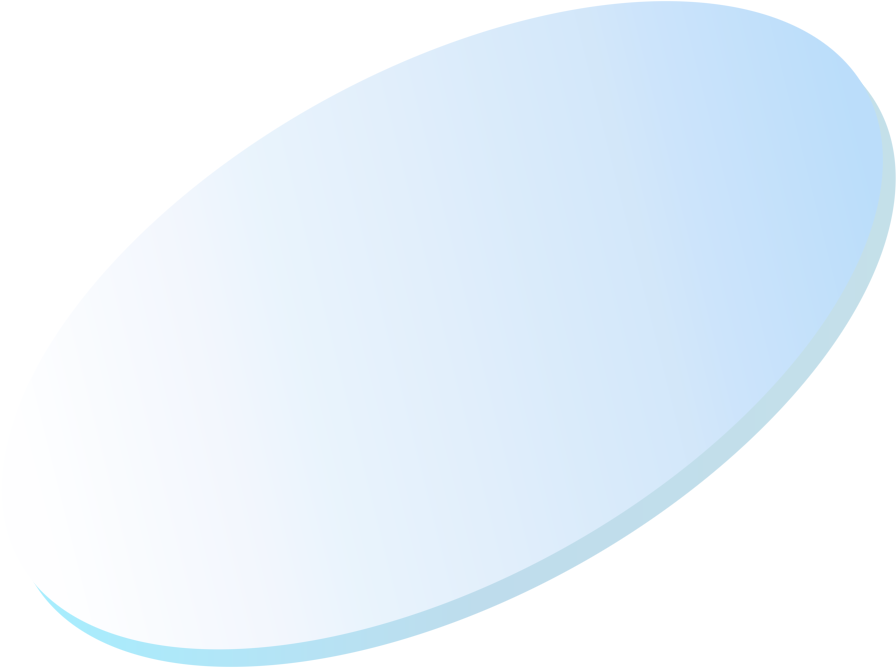
A WebGL 2 fragment shader for this background:

```glsl
#version 300 es
precision highp float;
// A tilted pale disc on white: a face ellipse with a soft white-to-blue
// gradient lies over a shifted copy of itself that forms the thick rim.
// Lengths are in canvas heights, measured from the canvas centre.

uniform vec2 u_resolution;
out vec4 fragColor;

const vec3 WHITE = vec3(1.0);
const vec2 DISC_EXTENT = vec2(0.6597, 0.4852);  // half width, half height
const float DISC_SKEW = 0.508;                  // tilt, as axis correlation
const vec2 FACE_CENTRE = vec2(-0.0087, 0.0131);
const vec2 RIM_CENTRE = vec2(0.0105, -0.0131);
const vec2 FACE_AXIS = vec2(1.0, 0.25);         // direction of the face gradient

// Approximate signed distance to an ellipse given by its bounds and skew.
float tiltedEllipse(vec2 p, vec2 extent, float skew) {
  vec2 n = p / extent;
  float scale = 1.0 - skew * skew;
  float k = sqrt(max((dot(n, n) - 2.0 * skew * n.x * n.y) / scale, 0.0));
  vec2 slope = (n - skew * n.yx) / (scale * max(k, 0.001) * extent);
  return (k - 1.0) / max(length(slope), 0.001);
}

float coverage(float dist, float pixel) {
  return 1.0 - smoothstep(-0.75 * pixel, 0.75 * pixel, dist);
}

// Blend towards a colour between two positions along a gradient.
vec3 addStop(vec3 base, vec3 stop, float from, float to, float t) {
  return mix(base, stop, clamp((t - from) / (to - from), 0.0, 1.0));
}

vec3 faceColour(float t) {
  vec3 c = vec3(0.996, 0.998, 1.0);
  c = addStop(c, vec3(0.949, 0.966, 0.993), -0.68, -0.36, t);
  c = addStop(c, vec3(0.915, 0.956, 0.990), -0.36, -0.23, t);
  c = addStop(c, vec3(0.882, 0.934, 0.984), -0.23, 0.01, t);
  c = addStop(c, vec3(0.855, 0.922, 0.982), 0.01, 0.15, t);
  c = addStop(c, vec3(0.826, 0.906, 0.978), 0.15, 0.33, t);
  c = addStop(c, vec3(0.802, 0.894, 0.984), 0.33, 0.41, t);
  return addStop(c, vec3(0.732, 0.868, 0.980), 0.41, 0.69, t);
}

vec3 rimColour(float t) {
  vec3 c = vec3(0.655, 0.930, 0.995);
  c = addStop(c, vec3(0.710, 0.890, 0.960), -0.60, -0.23, t);
  c = addStop(c, vec3(0.745, 0.863, 0.925), -0.23, 0.05, t);
  return addStop(c, vec3(0.770, 0.877, 0.915), 0.05, 0.65, t);
}

void main() {
  vec2 p = (gl_FragCoord.xy - 0.5 * u_resolution) / u_resolution.y;
  float pixel = 1.0 / u_resolution.y;

  float rim = tiltedEllipse(p - RIM_CENTRE, DISC_EXTENT, DISC_SKEW);
  float face = tiltedEllipse(p - FACE_CENTRE, DISC_EXTENT, DISC_SKEW);

  // Paint back to front: ground, rim, face.
  vec3 colour = mix(WHITE, rimColour(p.x), coverage(rim, pixel));
  colour = mix(colour, faceColour(dot(p, FACE_AXIS)), coverage(face, pixel));
  fragColor = vec4(colour, 1.0);
}
```
